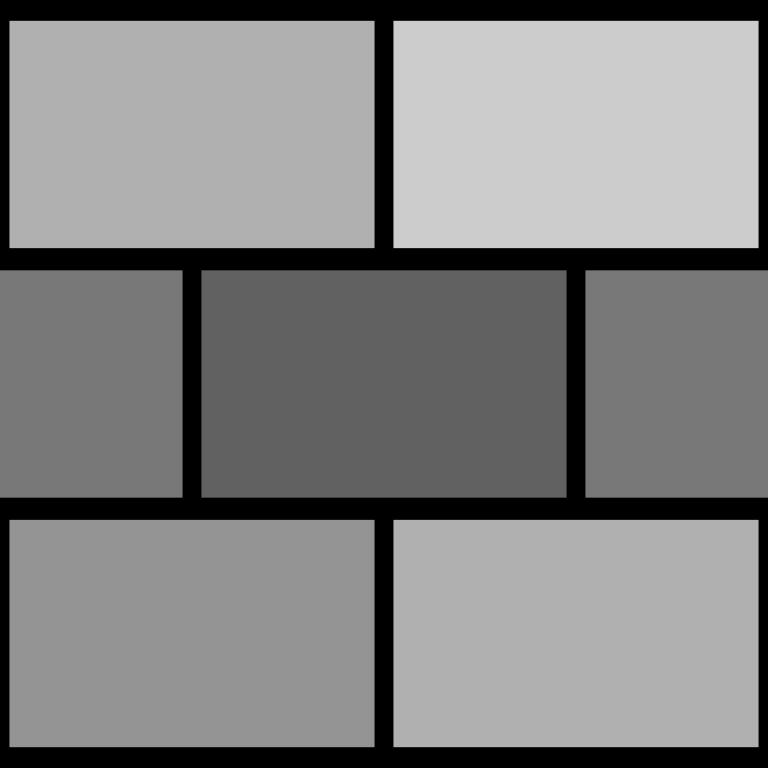
Give the GLSL for this pattern, as a WebGL 2 fragment shader.

```glsl
#version 300 es
precision highp float;

uniform vec2 u_resolution;
out vec4 fragColor;

// Grey of each brick: two per row, rows from the bottom up
const float BRICK_TONES[6] = float[6](0.58, 0.69, 0.38, 0.47, 0.69, 0.80);

// Antialiased coverage of a box, with an edge one pixel wide
float boxCoverage(vec2 offset, vec2 halfSize, vec2 pixel) {
    vec2 inside = clamp((halfSize - abs(offset)) / pixel + 0.5, 0.0, 1.0);
    return inside.x * inside.y;
}

void main() {
    vec2 uv = gl_FragCoord.xy / u_resolution;
    vec2 pixel = 1.0 / u_resolution;

    // Three rows spaced about the centre, leaving a wider joint at the wrap
    float rowPitch = 0.3249;
    float row = clamp(floor((uv.y - 0.5) / rowPitch + 1.5), 0.0, 2.0);
    float rowCentre = 0.5 + (row - 1.0) * rowPitch;

    // Two bricks per row, the middle row shifted by half a brick
    float shift = mod(row, 2.0) * 0.25;
    float along = fract(uv.x - shift) * 2.0;
    float column = min(floor(along), 1.0);
    vec2 offset = vec2((along - column - 0.5) * 0.5, uv.y - rowCentre);

    // Flat brick tone over black mortar
    float brick = boxCoverage(offset, vec2(0.2377, 0.148), pixel);
    float tone = BRICK_TONES[int(row * 2.0 + column)];
    fragColor = vec4(vec3(tone * brick), 1.0);
}
```
